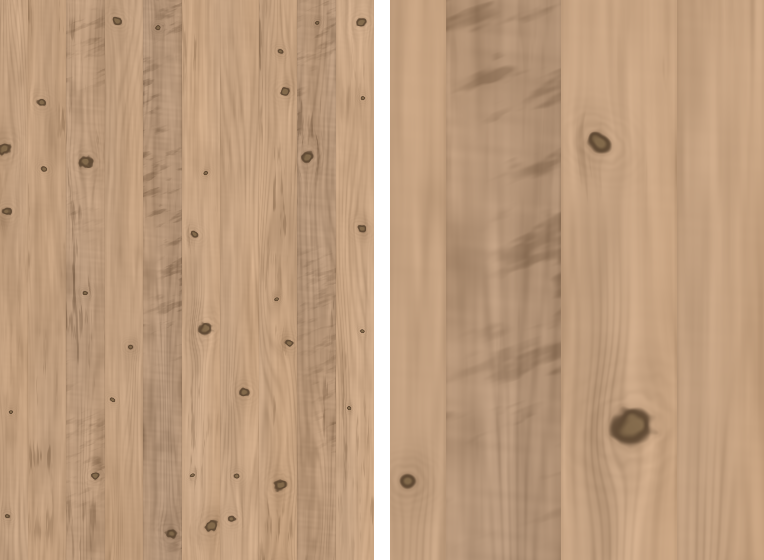
Left: the whole. Right: its middle third, enlarged.
Write a WebGL 2 fragment shader that draws this texture.

```glsl
#version 300 es
precision highp float;

uniform vec2 u_resolution;
out vec4 fragColor;

float hash(vec2 p) {
  vec3 q = fract(p.xyx * 0.1031);
  q += dot(q, q.yzx + 33.33);
  return fract((q.x + q.y) * q.z);
}

float noise(vec2 p) {
  vec2 i = floor(p), f = fract(p);
  f = f * f * (3.0 - 2.0 * f);
  return mix(mix(hash(i), hash(i + vec2(1, 0)), f.x),
             mix(hash(i + vec2(0, 1)), hash(i + vec2(1, 1)), f.x), f.y);
}

float fbm(vec2 p) {
  return 0.55 * noise(p) + 0.3 * noise(p * 2.1 + 7.3) + 0.15 * noise(p * 4.3 + 19.1);
}

void main() {
  vec2 p = gl_FragCoord.xy / u_resolution.y;

  // Vertical planks, each with its own tone
  const float plankTone[10] = float[10](0.80, 0.76, 0.64, 0.76, 0.57, 0.86, 0.84, 0.80, 0.61, 0.87);
  const float plankWidth = 0.0688;
  float s = (p.x + 0.0195) / plankWidth;
  float plank = floor(s), across = fract(s);
  float tone = plankTone[int(mod(plank, 10.0))];
  float weathered = smoothstep(0.74, 0.58, tone);
  float seed = plank * 17.3 + 5.0;
  vec2 q = vec2(across * plankWidth, p.y);

  // Knots bend the grain around them
  const float cellHeight = 0.11;
  float grainX = q.x, halo = 0.0, rings = 0.0, rim = 0.0, core = 0.0;
  float row = floor(p.y / cellHeight);
  for (float j = -1.0; j <= 1.0; j++) {
    vec2 cell = vec2(seed, row + j + 40.0);
    if (hash(cell) > 0.36) continue;
    float size = hash(cell + 3.7);
    float radius = mix(0.0028, 0.0105, size * size);
    vec2 centre = vec2((0.2 + 0.6 * hash(cell + 8.1)) * plankWidth,
                       (row + j + 0.2 + 0.6 * hash(cell + 12.9)) * cellHeight);
    vec2 d = q - centre;
    d.x += d.y * (hash(cell + 21.0) - 0.5) * 0.5;
    vec2 spread = d / (radius * vec2(2.3, 4.5));
    float pull = exp(-dot(spread, spread));
    grainX -= d.x * pull * 0.85;
    halo += pull * (0.35 + 0.65 * noise(q * vec2(150, 50) + seed));
    float e = length(d * vec2(0.85, 1.0)) / radius + 0.5 * (noise(q * 180.0 + seed) - 0.5);
    rings += sin(e * 6.5) * exp(-e * 0.6) * smoothstep(0.8, 1.4, e);
    rim += smoothstep(0.35, 0.85, e) * smoothstep(1.3, 0.9, e);
    core += smoothstep(1.25, 0.7, e);
  }

  // Wandering grain: soft bands, fibres and fine pores
  vec2 g = vec2(grainX + 0.010 * (noise(vec2(q.x * 12.0, q.y * 4.0) + seed) - 0.5), q.y);
  float soft = fbm(vec2(g.x * 38.0, g.y * 3.5) + seed);
  float fibre = fbm(vec2(g.x * 130.0, g.y * 5.0) + seed * 2.0);
  float fine = noise(vec2(g.x * 260.0, g.y * 22.0) + seed * 3.0);
  float t = tone + 0.34 * (soft - 0.5) + 0.36 * (fibre - 0.5) + 0.17 * (fine - 0.5);

  // Arched growth rings
  float arch = g.x + 0.065 * noise(vec2(g.x * 34.0, g.y * 3.2) + seed * 1.7);
  float wave = 0.5 + 0.5 * sin(arch * 540.0);
  float archPatch = smoothstep(0.3, 0.65, noise(vec2(q.x * 16.0, q.y * 4.0) + seed + 31.0));
  t -= 0.17 * (wave * wave - 0.35) * archPatch;

  // Smoky patches and short dark streaks
  float smoke = fbm(vec2(q.x * 26.0, q.y * 9.0) + seed + 60.0);
  t -= 0.24 * smoothstep(0.55, 0.85, smoke) * (0.6 + weathered);
  float streaky = step(0.66, hash(vec2(seed, 2.0))) + (1.0 - step(0.5, abs(plank - 7.0)));
  float streak = fbm(vec2(g.x * 150.0, g.y * 15.0) + seed + 90.0);
  float streakPatch = smoothstep(0.4, 0.75, noise(vec2(q.x * 25.0, q.y * 6.0) + seed + 44.0));
  t -= 0.42 * smoothstep(0.58, 0.78, streak) * streakPatch * min(streaky + 0.25, 1.0);

  // Saw marks and slanted scuffs on weathered planks
  float saw = noise(vec2(q.x * 25.0, q.y * 210.0 + q.x * 20.0) + seed);
  t += 0.09 * (saw - 0.5) * (0.3 + weathered);
  vec2 slant = vec2(q.x + q.y * 0.4, q.y - q.x * 0.4);
  float scuff = fbm(slant * vec2(28.0, 95.0) + seed + 12.0);
  float scuffPatch = smoothstep(0.45, 0.75, noise(vec2(q.x * 9.0, q.y * 7.0) + seed + 77.0));
  t -= 0.38 * smoothstep(0.54, 0.8, scuff) * scuffPatch * weathered;

  // Thin joints
  float jointDistance = min(across, 1.0 - across) * plankWidth;
  t -= 0.13 * smoothstep(0.0022, 0.0003, jointDistance) * (0.4 + noise(vec2(seed, q.y * 14.0)));
  t -= 0.24 * halo + 0.16 * rings;

  // Tan to brown colouring, slightly greyer when weathered
  vec3 colour = mix(vec3(0.56, 0.44, 0.33), vec3(0.82, 0.68, 0.55), clamp(t, -0.5, 1.08));
  colour += vec3(-0.008, 0.0, 0.012) * (weathered - 0.3);
  colour += vec3(0.012, 0.0, -0.014) * (noise(vec2(q.x * 20.0, q.y * 3.0) + seed + 52.0) - 0.5);
  colour = mix(colour, vec3(0.46, 0.37, 0.25), 0.8 * min(core, 1.0));
  colour = mix(colour, vec3(0.31, 0.23, 0.16), 0.7 * min(rim, 1.0));
  fragColor = vec4(colour, 1.0);
}
```
